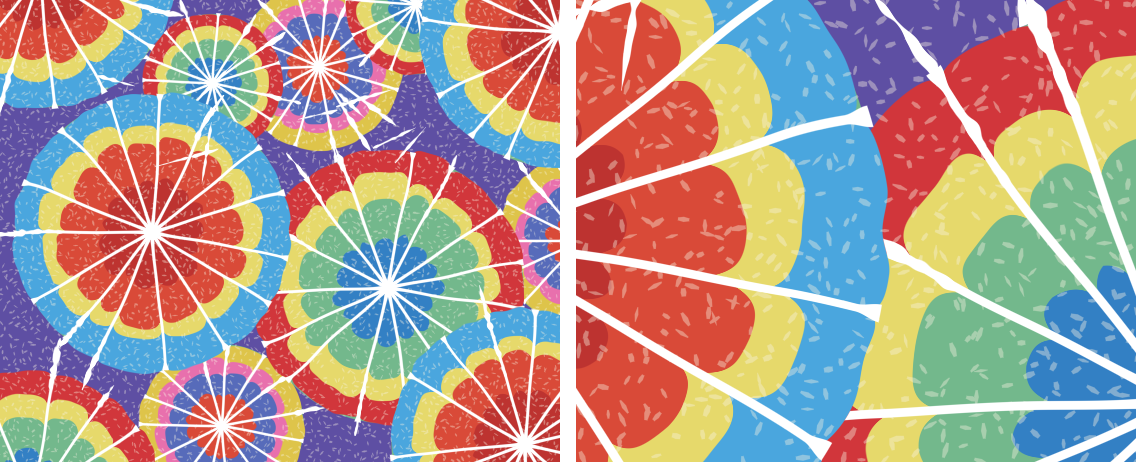
Left, the full canvas; right, a detail of the centre.
Give the GLSL for this pattern, as a Shadertoy shader.

```glsl
// Overlapping paper parasols with scalloped colour bands, white ribs, dry brush strokes and pale flecks.

const float TAU = 6.28319;
const float RIBS = 15.0;
const int FANS = 11;

const vec3 PURPLE  = vec3(0.37, 0.31, 0.64);
const vec3 SKY     = vec3(0.29, 0.65, 0.87);
const vec3 YELLOW  = vec3(0.90, 0.85, 0.42);
const vec3 ORANGE  = vec3(0.85, 0.29, 0.22);
const vec3 BRICK   = vec3(0.74, 0.20, 0.19);
const vec3 CRIMSON = vec3(0.82, 0.21, 0.23);
const vec3 GREEN   = vec3(0.45, 0.72, 0.55);
const vec3 COBALT  = vec3(0.20, 0.50, 0.77);
const vec3 MUSTARD = vec3(0.87, 0.77, 0.29);
const vec3 PINK    = vec3(0.91, 0.44, 0.68);
const vec3 INDIGO  = vec3(0.34, 0.42, 0.73);
const vec3 CREAM   = vec3(0.97, 0.95, 0.88);

// Four bands from rim to hub for each of three schemes
const vec3 BANDS[12] = vec3[12](MUSTARD, PINK, INDIGO, ORANGE,
                                CRIMSON, YELLOW, GREEN, COBALT,
                                SKY, YELLOW, ORANGE, BRICK);
const float BAND_RADII[4] = float[4](1.0, 0.81, 0.67, 0.40);

// Centre and radius, back to front
const vec3 LAYOUT[FANS] = vec3[FANS](
    vec3(0.69, 0.856, 0.18), vec3(0.48, 0.078, 0.18), vec3(1.26, 0.478, 0.185),
    vec3(0.46, 0.82, 0.152), vec3(0.90, 0.99, 0.153), vec3(0.066, -0.09, 0.285), vec3(0.84, 0.377, 0.298),
    vec3(0.087, 1.055, 0.292), vec3(0.329, 0.497, 0.30), vec3(1.21, 0.93, 0.297), vec3(1.136, 0.038, 0.293));

float hash(vec2 p) {
    vec3 q = fract(p.xyx * 0.1031);
    q += dot(q, q.yzx + 33.33);
    return fract((q.x + q.y) * q.z);
}

float noise(vec2 p) {
    vec2 i = floor(p), f = fract(p);
    f = f * f * (3.0 - 2.0 * f);
    return mix(mix(hash(i), hash(i + vec2(1, 0)), f.x),
               mix(hash(i + vec2(0, 1)), hash(i + vec2(1, 1)), f.x), f.y);
}

float fill(float d, float soft) { return 1.0 - smoothstep(-soft, soft, d); }

// Ragged tapering stroke; along runs from 0 to 1
float dryStroke(float along, float across, float width, vec2 p, float soft) {
    float t = clamp(along, 0.0, 1.0);
    float swell = width * t * sqrt(1.0 - t) * 2.2;
    float ragged = swell * (0.15 + 1.1 * noise(p * 85.0));
    return fill(abs(across) - ragged, soft) * step(0.0, along) * step(along, 1.0);
}

// Unevenly spaced rib position, in rib units
float ribAt(float k, float seed) {
    return k + 0.45 * (hash(vec2(mod(k, RIBS), seed)) - 0.5);
}

void paintFan(inout vec3 ink, inout float white, vec2 p, vec3 fan, int scheme, float seed, float soft) {
    vec2 q = p - fan.xy;
    float r = length(q), R = fan.z;
    if (r > 1.4 * R) return;

    // Panel between two ribs, and the distance to the closer rib
    float u = (atan(q.y, q.x) / TAU + 0.5) * RIBS + 0.16 * (noise(q * 9.0 + seed) - 0.5);
    float k = floor(u);
    if (u < ribAt(k, seed)) k -= 1.0;
    else if (u > ribAt(k + 1.0, seed)) k += 1.0;
    float before = u - ribAt(k, seed), after = ribAt(k + 1.0, seed) - u;
    float across = min(before, after) * TAU / RIBS * r;
    float rib = mod(before < after ? k : k + 1.0, RIBS);
    float panel = mod(k, RIBS);

    // Green underside peeking through the rim notches
    float under = fill(r - 0.985 * R, soft);
    ink = mix(ink, GREEN, under);
    white *= 1.0 - under;

    // Scalloped bands
    float notch = exp(-across / (0.03 * R));
    for (int i = 0; i < 4; i++) {
        float inner = i > 0 ? 1.0 : 0.4;
        float vary = 0.075 * (hash(vec2(panel + 20.0 * float(i), seed + 7.0)) - 0.5);
        float wobble = 0.03 * (noise(p * 32.0 + float(i) * 5.0) - 0.5);
        float edge = R * (BAND_RADII[i] + inner * (vary - 0.075 * notch) + wobble);
        float cover = fill(r - edge, soft);
        ink = mix(ink, BANDS[scheme * 4 + i], cover);
        white *= 1.0 - cover;
    }

    // Ribs with flared tips, some overrun by a brush stroke
    float width = 0.002 + 0.004 * R + R * (0.014 * smoothstep(0.94, 1.0, r / R) + 0.02 * exp(-r / (0.04 * R)));
    white = max(white, fill(max(across - width, r - R), soft));
    if (hash(vec2(rib, seed + 31.0)) < 0.36) {
        float start = 0.3 + 0.5 * hash(vec2(rib, seed + 43.0));
        float reach = 1.08 + 0.24 * hash(vec2(rib, seed + 57.0));
        white = max(white, dryStroke((r / R - start) / (reach - start), across, 0.008, p, soft));
    }
}

// Loose strokes scattered over the canvas
float looseStrokes(vec2 p, float soft) {
    float mask = 0.0;
    for (float i = 0.0; i < 9.0; i++) {
        vec2 at = vec2(0.05 + 1.1 * hash(vec2(i, 3.0)), 0.6 + 0.38 * hash(vec2(i, 11.0)));
        float a = TAU * hash(vec2(i, 19.0));
        vec2 dir = vec2(cos(a), sin(a)), q = p - at;
        float span = 0.07 + 0.08 * hash(vec2(i, 23.0));
        mask = max(mask, dryStroke(dot(q, dir) / span, dot(q, vec2(-dir.y, dir.x)), 0.006, p, soft));
    }
    return mask;
}

// Small slivers turned at random, one per cell
float flecks(vec2 p, float cells, float soft) {
    vec2 g = p * cells, base = floor(g);
    float mask = 0.0;
    for (int j = 0; j < 9; j++) {
        vec2 id = base + vec2(j % 3 - 1, j / 3 - 1);
        vec2 q = g - id - vec2(hash(id + 5.0), hash(id + 71.0));
        float a = TAU * hash(id + 133.0);
        q = abs(mat2(cos(a), sin(a), -sin(a), cos(a)) * q);
        vec2 size = vec2(0.2 + 0.24 * hash(id + 211.0), 0.09 + 0.09 * hash(id + 307.0));
        float d = max(q.x - size.x, q.y + 0.2 * q.x - size.y);
        mask = max(mask, fill(d, soft * cells) * step(hash(id + 401.0), 0.75));
    }
    return mask;
}

void mainImage(out vec4 fragColor, in vec2 fragCoord) {
    vec2 p = fragCoord / iResolution.y;
    float soft = 0.75 / iResolution.y;
    vec3 ink = PURPLE;
    float white = 0.0;
    for (int i = 0; i < FANS; i++) {
        int scheme = i < 3 ? 0 : (i < 7 ? 1 : 2);
        paintFan(ink, white, p, LAYOUT[i], scheme, float(i) * 13.0 + 2.0, soft);
    }
    white = max(white, looseStrokes(p, soft));
    ink = mix(ink, CREAM, 0.4 * flecks(p, 78.0, soft));
    fragColor = vec4(mix(ink, vec3(1.0), white), 1.0);
}
```
